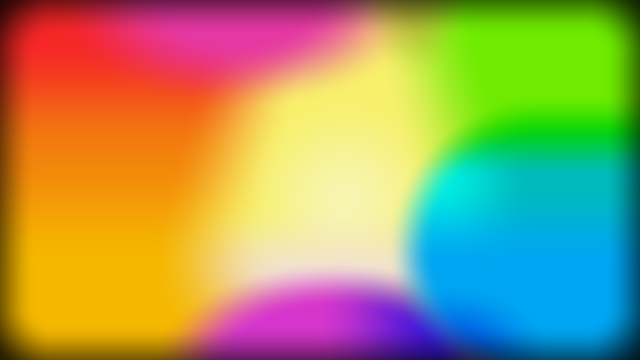
This background is drawn by a Shadertoy shader. Its source:

```glsl
const vec3 RED = vec3(0.96, 0.15, 0.15);
const vec3 ORANGE = vec3(0.95, 0.50, 0.05);
const vec3 AMBER = vec3(0.96, 0.72, 0.00);
const vec3 PINK = vec3(0.90, 0.22, 0.64);
const vec3 YELLOW = vec3(0.97, 0.94, 0.42);
const vec3 CREAM = vec3(0.97, 0.96, 0.69);
const vec3 BLUSH = vec3(0.94, 0.88, 0.86);
const vec3 OLIVE = vec3(0.66, 0.57, 0.18);
const vec3 LIME = vec3(0.43, 0.92, 0.00);
const vec3 GREEN = vec3(0.00, 0.83, 0.02);
const vec3 CYAN = vec3(0.00, 0.93, 0.88);
const vec3 TEAL = vec3(0.00, 0.73, 0.74);
const vec3 AZURE = vec3(0.00, 0.65, 0.95);
const vec3 MAGENTA = vec3(0.84, 0.21, 0.80);
const vec3 VIOLET = vec3(0.24, 0.08, 0.86);

// 1 at or below inner, falling smoothly to 0 at outer
float fade(float inner, float outer, float d) {
    return 1.0 - smoothstep(inner, outer, d);
}

float ellipseGlow(vec2 p, vec2 center, vec2 radii, float inner, float outer) {
    return fade(inner, outer, length((p - center) / radii));
}

float roundedBox(vec2 p, vec2 halfSize, float radius) {
    vec2 q = abs(p) - halfSize + radius;
    return length(max(q, 0.0)) + min(max(q.x, q.y), 0.0) - radius;
}

vec3 warmField(float y) {
    vec3 color = mix(AMBER, ORANGE, smoothstep(0.25, 0.62, y));
    return mix(color, RED, smoothstep(0.56, 0.90, y));
}

// Slanted column of light, wider on its right side
float lightColumn(vec2 p) {
    vec2 q = vec2(p.x - 0.80 - 0.28 * p.y, min(p.y - 0.42, 0.0));
    q.x *= q.x > 0.0 ? 0.5 : 1.0;
    return fade(0.17, 0.48, length(q));
}

vec3 lightColor(vec2 p) {
    vec3 color = mix(YELLOW, CREAM, ellipseGlow(p, vec2(0.96, 0.44), vec2(0.32), 0.0, 1.0));
    return mix(color, BLUSH, fade(0.20, 0.44, p.y));
}

// Disc whose right half extends sideways
float poolMask(vec2 p) {
    vec2 q = p - vec2(1.505, 0.31);
    q.x = min(q.x, 0.0);
    return fade(-0.06, 0.07, length(q) - 0.36);
}

vec3 poolColor(vec2 p) {
    vec3 upper = mix(CYAN, TEAL, smoothstep(1.22, 1.48, p.x));
    vec3 color = mix(AZURE, upper, smoothstep(0.26, 0.50, p.y));
    color = mix(color, GREEN, smoothstep(0.50, 0.66, p.y));
    float depth = ellipseGlow(p, vec2(1.25, 0.0), vec2(0.30, 0.22), 0.1, 1.0);
    return mix(color, vec3(0.0, 0.22, 0.85), 0.8 * depth);
}

void mainImage(out vec4 fragColor, in vec2 fragCoord) {
    vec2 p = fragCoord / iResolution.y;
    vec2 halfSize = 0.5 * iResolution.xy / iResolution.y;

    // Warm side, central light and pink top
    vec3 color = warmField(p.y);
    color = mix(color, lightColor(p), lightColumn(p));
    color = mix(color, PINK, ellipseGlow(p, vec2(0.67, 1.0), vec2(0.38, 0.22), 0.5, 1.4));

    // Green corner
    float greenEdge = 1.15 + 0.28 * (1.0 - p.y);
    color = mix(color, LIME, smoothstep(-0.16, 0.16, p.x - greenEdge));
    color = mix(color, OLIVE, 0.6 * ellipseGlow(p, vec2(1.15, 1.0), vec2(0.16, 0.22), 0.1, 1.0));

    // Purple base and blue pool
    vec3 purple = mix(MAGENTA, VIOLET, smoothstep(0.87, 1.23, p.x));
    color = mix(color, purple, ellipseGlow(p, vec2(0.926, -0.02), vec2(0.38, 0.22), 0.75, 1.35));
    color = mix(color, poolColor(p), poolMask(p));

    // Darkened rounded border
    float border = roundedBox(p - halfSize, halfSize, 0.15);
    color *= mix(0.15, 1.0, fade(-0.10, 0.07, border));
    fragColor = vec4(color, 1.0);
}
```
